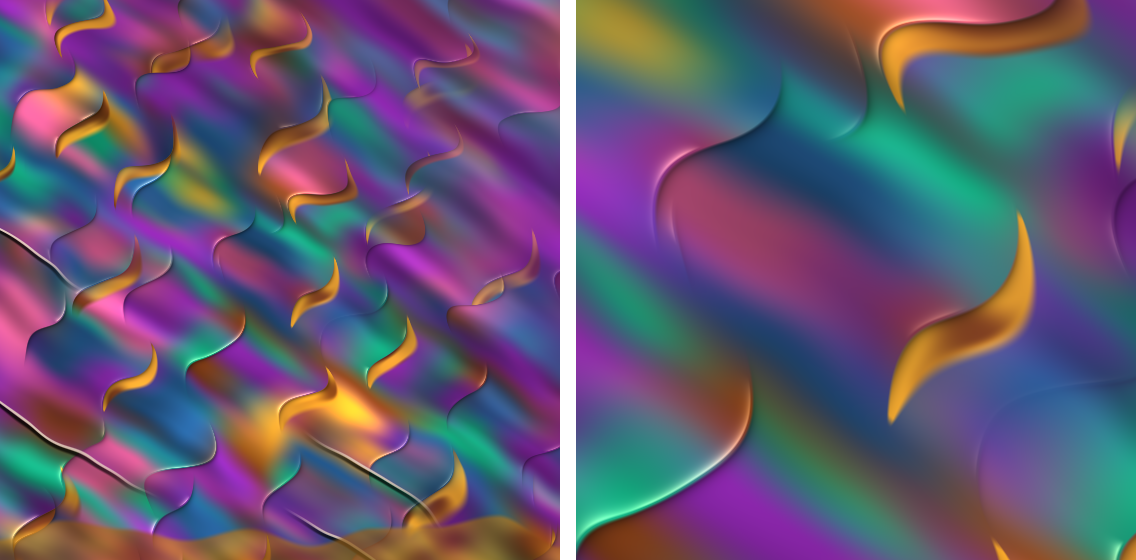
Left, the full canvas; right, a detail of the centre.
Give the GLSL for this background, as a Shadertoy shader.

```glsl
// Iridescent folded sheets: diagonal colour streaks, curled gold ribbons and bright creases.

const float PI = 3.14159265;
const vec3 PURPLE = vec3(0.47, 0.13, 0.58);
const vec3 SLATE = vec3(0.12, 0.30, 0.48);
const vec3 GREEN = vec3(0.06, 0.58, 0.43);
const vec3 PINK = vec3(0.76, 0.32, 0.50);
const vec3 BROWN = vec3(0.47, 0.22, 0.08);
const vec3 AMBER = vec3(0.92, 0.63, 0.15);

float hash(vec2 p) {
    vec3 q = fract(p.xyx * vec3(0.1031, 0.1030, 0.0973));
    q += dot(q, q.yzx + 33.33);
    return fract((q.x + q.y) * q.z);
}

float noise(vec2 p) {
    vec2 i = floor(p), f = fract(p);
    f = f * f * (3.0 - 2.0 * f);
    return mix(mix(hash(i), hash(i + vec2(1, 0)), f.x),
               mix(hash(i + vec2(0, 1)), hash(i + vec2(1, 1)), f.x), f.y);
}

// Picks a pigment with a weighted random choice.
vec3 pigment(vec2 cell) {
    float h = hash(cell + 71.0);
    vec3 c = h < 0.26 ? PURPLE : h < 0.49 ? SLATE : h < 0.70 ? GREEN
           : h < 0.84 ? PINK : h < 0.96 ? BROWN : AMBER;
    return c * (0.78 + 0.5 * hash(cell + 13.0));
}

// Blends pigments over a lattice with fairly crisp transitions.
vec3 patches(vec2 p) {
    vec2 i = floor(p), f = smoothstep(0.12, 0.88, fract(p));
    return mix(mix(pigment(i), pigment(i + vec2(1, 0)), f.x),
               mix(pigment(i + vec2(0, 1)), pigment(i + vec2(1, 1)), f.x), f.y);
}

// Long streaks mixed with broader patches.
vec3 streaks(vec2 s) {
    vec3 fine = patches(s * vec2(4.5, 17.0) + 40.0);
    vec3 broad = patches(s * vec2(6.0, 8.0) + 90.0);
    return mix(fine, broad, smoothstep(0.35, 0.65, noise(s * vec2(4.0, 6.0) + 5.0)));
}

// Overlapping sheets: sharp on one side, fading on the other, some with a gold curl.
vec3 addFolds(vec3 base, vec2 s, vec2 size, float seed) {
    vec2 g = s / size + seed;
    float row = floor(g.y), along = fract(g.y);
    float bend = 0.1 + 0.12 * hash(vec2(row, seed));
    g.x += 7.0 * hash(vec2(seed, row)) + bend * sin(2.0 * PI * along);
    vec2 id = vec2(floor(g.x), row) + 50.0;
    float x = fract(g.x), dist = x * size.x;
    float ends = smoothstep(0.0, 0.25, along) * (1.0 - smoothstep(0.75, 1.0, along));
    float edge = smoothstep(0.0, 0.003, dist);
    float present = step(0.25, hash(id + seed));

    vec2 jump = 5.0 * vec2(hash(id + 3.0), hash(id + 9.0));
    float body = present * ends * edge * (1.0 - smoothstep(0.35, 0.95, x));
    vec3 col = mix(base, streaks(s + jump), body);

    // Gold curl, tapered towards both tips
    float width = (0.12 + 0.16 * hash(id + 21.0)) * sin(PI * along) + 0.002;
    float curl = edge * (1.0 - smoothstep(width * 0.65, width, x));
    curl *= present * step(0.5, hash(id + 31.0)) * smoothstep(0.04, 0.2, ends);
    float sheen = noise(vec2(x * 9.0, along * 4.0) + id);
    vec3 gold = mix(BROWN, AMBER * 1.05, smoothstep(0.15, 0.7, sheen));
    col = mix(col, gold, curl * 0.92);

    // Dark contour beside a broken pale rim
    float line = present * ends;
    col *= 1.0 - 0.75 * line * edge * exp(-dist / 0.004);
    float rim = (1.0 - x) * size.x;
    float nextSheet = step(0.25, hash(id + vec2(1, 0) + seed));
    float glint = smoothstep(0.5, 0.8, noise(s * vec2(9.0, 30.0) + seed));
    float glow = smoothstep(0.0, 0.002, rim) * exp(-rim / 0.003);
    return col + vec3(0.8, 0.7, 0.5) * glow * nextSheet * ends * glint;
}

// A long wavy crease with a pale ridge, a dark underside and a lit slope above.
vec3 addCrease(vec3 col, vec2 s, float level, float seed) {
    float wave = 0.035 * (noise(vec2(s.x * 7.0, seed)) - 0.5);
    float d = s.y - level - wave;
    float span = smoothstep(0.3, 0.6, noise(vec2(s.x * 4.0 + seed, seed)));
    vec3 slope = mix(PINK, PURPLE * 1.3, noise(s * vec2(9.0, 25.0)));
    float lit = smoothstep(-0.002, 0.002, d) * exp(-max(d, 0.0) / 0.025);
    col = mix(col, slope, 0.55 * span * lit);
    col *= 1.0 - 0.8 * span * (1.0 - smoothstep(0.001, 0.006, abs(d + 0.005)));
    float ridge = 1.0 - smoothstep(0.0008, 0.0035, abs(d));
    return mix(col, vec3(1.0, 0.91, 0.84), span * ridge * 0.9);
}

void mainImage(out vec4 fragColor, in vec2 fragCoord) {
    vec2 p = fragCoord / iResolution.y;

    // Skewed axes: x runs down to the right, y runs steeply up
    vec2 s = vec2(0.903 * p.x - 0.456 * p.y, 0.578 * p.x + 0.832 * p.y);
    s += 0.035 * (vec2(noise(p * 6.0), noise(p * 6.0 + 17.0)) - 0.5);
    s += 0.010 * (vec2(noise(p * 19.0 + 8.0), noise(p * 19.0 + 29.0)) - 0.5);

    vec3 col = streaks(s);
    float calm = smoothstep(0.95, 1.4, p.x + p.y * 0.75);
    col = mix(col, PURPLE, 0.55 * calm);
    vec3 folded = addFolds(col, s, vec2(0.23, 0.21), 2.0);
    folded = addFolds(folded, s, vec2(0.17, 0.16), 5.0);
    col = mix(folded, col, 0.6 * calm);

    for (int i = 0; i < 3; i++) {
        float k = float(i);
        col = addCrease(col, s, 0.24 + 0.13 * k, 4.7 + 3.1 * k);
    }

    // Ragged brown rim along the base
    float rim = 0.07 * noise(vec2(p.x * 9.0, 3.0)) + 0.02;
    vec3 earth = mix(BROWN, AMBER * 0.85, noise(p * vec2(16.0, 28.0)));
    col = mix(col, earth, 0.7 * (1.0 - smoothstep(rim - 0.012, rim, p.y)));

    // Soft ridges of light along the streaks
    col *= 0.74 + 0.5 * noise(s * vec2(5.0, 32.0) + 60.0);
    fragColor = vec4(clamp(col, 0.0, 1.0), 1.0);
}
```
